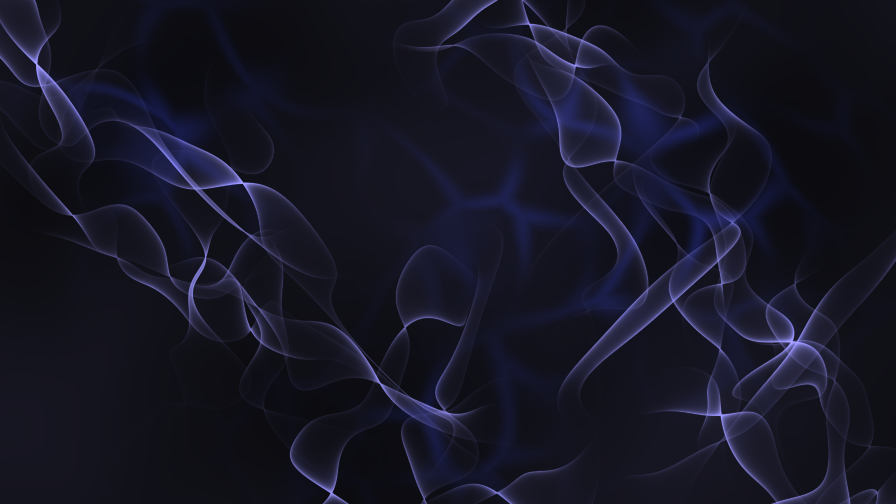
Give the GLSL for this background, as a WebGL 2 fragment shader.

```glsl
#version 300 es
precision highp float;
// Thin violet smoke ribbons drifting over a near-black haze with blurred blue veins.
// Each ribbon is a twisting sheet that glows along its two edges, bent by layered sines;
// the veins are the soft borders of a warped cellular noise.

uniform vec2 u_resolution;
out vec4 outColor;

vec2 hash2(vec2 p) {
    vec3 h = fract(p.xyx * vec3(0.1031, 0.103, 0.0973));
    h += dot(h, h.yzx + 33.33);
    return fract((h.xx + h.yz) * h.zy);
}

// Layered sine warp, each octave finer and turned by swapping axes
vec2 curl(vec2 p, float phase, float strength) {
    float amp = 0.075, freq = 5.5;
    for (int i = 0; i < 3; i++) {
        p += strength * amp * sin(p.yx * freq + phase * vec2(1.0, 1.7) + float(i) * vec2(2.1, 4.4));
        amp *= 0.48;
        freq *= 2.1;
    }
    return p;
}

// Distance between the nearest and second nearest cell points
float cellBorder(vec2 p) {
    vec2 cell = floor(p), local = fract(p);
    float nearest = 9.0, second = 9.0;
    for (int y = -1; y <= 1; y++)
    for (int x = -1; x <= 1; x++) {
        vec2 offset = vec2(x, y);
        float d = length(offset + hash2(cell + offset + 40.0) - local);
        second = min(second, max(nearest, d));
        nearest = min(nearest, d);
    }
    return second - nearest;
}

// Signed field turned into a distance in canvas units
float toDistance(float field) {
    float slope = length(vec2(dFdx(field), dFdy(field))) * u_resolution.y;
    return field / max(slope, 0.7);
}

// Glow of one twisting sheet running along the local x axis
float ribbon(vec2 p, float seed, float reach) {
    float t = p.x;
    float middle = 0.05 * sin(t * 6.0 + seed) + 0.02 * sin(t * 15.0 + seed * 2.3);
    float halfWidth = 0.05 * sin(t * 10.0 + seed * 3.1) + 0.022 * sin(t * 23.0 + seed * 1.9);
    float upper = toDistance(p.y - middle - halfWidth);
    float lower = toDistance(p.y - middle + halfWidth);

    float inside = sign(upper * lower) * min(abs(upper), abs(lower));
    float cover = smoothstep(0.0025, -0.001, inside);
    vec2 light = 0.5 + 0.5 * sin(t * vec2(12.0, 15.0) + seed * vec2(4.0, 5.3));
    light = 0.1 + 1.3 * light * light * light;
    vec2 edges = pow(0.0023 / (abs(vec2(upper, lower)) + 0.0023), vec2(1.25));
    float pinch = 1.0 + 1.3 * exp(-abs(halfWidth) * 75.0);
    float fade = exp(-pow(abs(t) / reach, 4.0));
    return cover * fade * pinch * (dot(edges, light) + 0.012);
}

void main() {
    vec2 p = gl_FragCoord.xy / u_resolution.y;
    float aspect = u_resolution.x / u_resolution.y;

    // Dark haze
    vec2 h = curl(p, 5.0, 1.0);
    float haze = 0.5 + 0.28 * sin(h.x * 5.0 + h.y * 3.0 + 1.0) + 0.22 * sin(h.y * 8.0 - h.x * 4.0);
    vec3 color = mix(vec3(0.041, 0.041, 0.054), vec3(0.086, 0.085, 0.132), haze);

    // Blue veins, gathered in a large patch at the right and small ones elsewhere
    vec2 v = curl(p, 2.0, 0.6);
    float vein = pow(smoothstep(0.42, 0.0, cellBorder(v * 6.2)), 1.9);
    vec2 c = p / vec2(aspect, 1.0);
    float patches = exp(-dot(c - vec2(0.7, 0.62), (c - vec2(0.7, 0.62)) * vec2(28.0, 11.0)))
        + 0.75 * exp(-dot(c - vec2(0.18, 0.76), (c - vec2(0.18, 0.76)) * vec2(80.0, 22.0)))
        + 0.6 * exp(-dot(c - vec2(0.46, 0.14), (c - vec2(0.46, 0.14)) * vec2(60.0, 45.0)));
    float flow = 0.55 + 0.45 * sin(v.x * 12.0 + 3.0 * sin(v.y * 8.0));
    color += vec3(0.065, 0.09, 0.34) * patches * (0.06 + 0.9 * vein * flow);

    // Smoke ribbons, spread evenly with random headings
    float smoke = 0.0;
    for (int i = 0; i < 24; i++) {
        float n = float(i);
        vec2 rnd = hash2(vec2(n + 3.0, n * 7.0 + 11.0));
        vec2 center = vec2(aspect * fract(n * 0.618 + 0.28), fract(n * 0.755 + 0.52));
        float angle = rnd.x * 3.1416 + n * 1.3;
        vec2 axis = vec2(cos(angle), sin(angle));
        vec2 q = curl(p - center, n * 2.4, 1.2);
        q = vec2(dot(q, axis), dot(q, vec2(-axis.y, axis.x)));
        smoke += ribbon(q, n * 1.7 + rnd.y * 6.0, 0.16 + 0.18 * rnd.y) * (0.4 + 0.6 * rnd.x);
    }
    smoke = 1.0 - exp(-1.15 * smoke);
    color += vec3(0.60, 0.58, 1.0) * smoke;

    outColor = vec4(color, 1.0);
}
```
